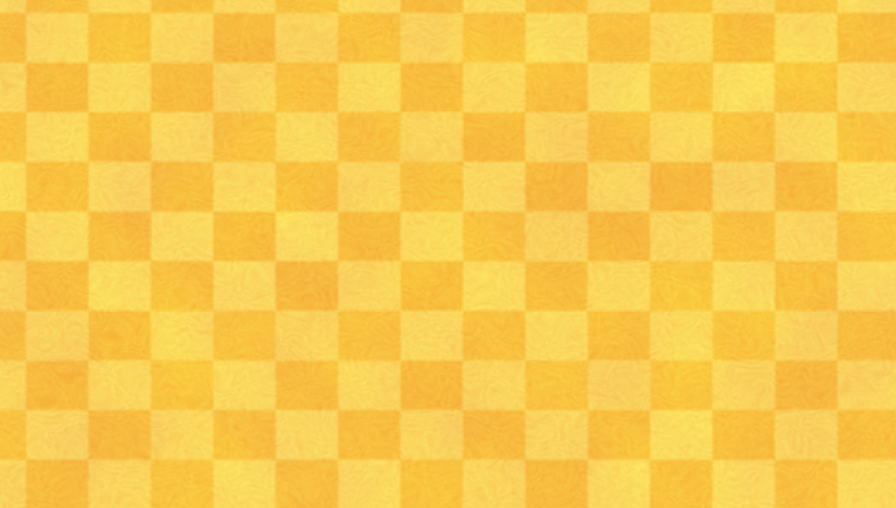
This pattern is drawn by a Shadertoy shader. Its source:

```glsl
// Golden checkerboard of slightly wide cells on fibrous, mottled paper.
// Two-tone cells come from the product of soft square waves; warped gradient
// noise adds curled fibres and cloudy stains, and a hash shifts each cell.

float hash(vec2 p) {
    vec3 q = fract(vec3(p.xyx) * 0.1031);
    q += dot(q, q.yzx + 33.33);
    return fract((q.x + q.y) * q.z);
}

vec2 gradient(vec2 lattice) {
    float angle = 6.2832 * hash(lattice + 71.0);
    return vec2(cos(angle), sin(angle));
}

float gradientNoise(vec2 p) {
    vec2 i = floor(p), f = p - i;
    vec2 u = f * f * f * (f * (f * 6.0 - 15.0) + 10.0);
    vec2 e = vec2(1.0, 0.0);
    float low = mix(dot(gradient(i), f), dot(gradient(i + e), f - e), u.x);
    float high = mix(dot(gradient(i + e.yx), f - e.yx),
                     dot(gradient(i + e.xx), f - e.xx), u.x);
    return mix(low, high, u.y);
}

// Square wave flipping sign at every integer, with softened crossings
vec2 softSquare(vec2 c, vec2 width) {
    vec2 edgeDistance = abs(fract(c + 0.5) - 0.5);
    return (1.0 - 2.0 * mod(floor(c), 2.0)) * smoothstep(vec2(0.0), width, edgeDistance);
}

// Curled paper fibres: ridges of stretched, warped noise
float fibres(vec2 p) {
    vec2 warp = vec2(gradientNoise(p * 17.0), gradientNoise(p * 17.0 + 40.0));
    vec2 q = p + 0.035 * warp;
    float strands = 0.28 - abs(gradientNoise(q * vec2(38.0, 62.0)));
    return strands + 0.6 * gradientNoise(q * vec2(75.0, 105.0) + 9.0);
}

void mainImage(out vec4 fragColor, in vec2 fragCoord) {
    vec2 uv = fragCoord / iResolution.xy;
    vec2 p = fragCoord / iResolution.y;

    // Checker, with rows counted downward from the top edge
    vec2 cellCount = vec2(14.358, 10.234);
    vec2 cell = vec2(uv.x, 1.0 - uv.y) * cellCount - vec2(0.417, 0.26);
    vec2 wave = softSquare(cell, max(vec2(0.03, 0.038), cellCount / iResolution.xy));
    float checker = wave.x * wave.y;
    vec3 color = mix(vec3(0.972, 0.745, 0.242), vec3(0.98, 0.832, 0.36),
                     0.5 + 0.5 * checker);

    // Cell-to-cell shift, faded out at the seams
    float shift = (hash(floor(cell) + 20.0) - 0.5) * abs(checker);
    color += shift * vec3(0.004, 0.03, 0.012);

    // Broad yellow and orange stains
    float cloud = gradientNoise(p * 4.0 + 3.0) + 0.7 * gradientNoise(p * 10.0 + 17.0);
    color += cloud * vec3(0.008, 0.045, -0.012);

    // Fibres and fine grain
    color += fibres(p) * vec3(0.008, 0.055, 0.05);
    color += gradientNoise(p * 150.0) * vec3(0.004, 0.02, 0.035);

    fragColor = vec4(clamp(color, 0.0, 1.0), 1.0);
}
```
